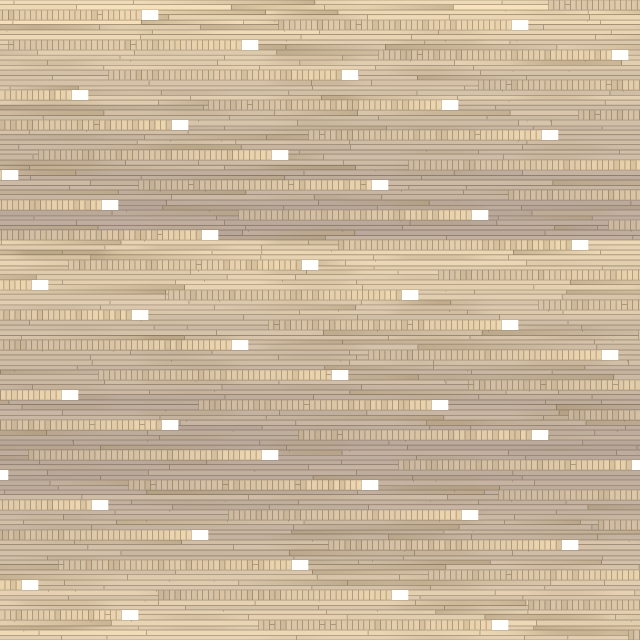
Reproduce this pattern procedurally as a WebGL 1 fragment shader.

```glsl
precision highp float;
// Thin wooden planks in 64 rows, crossed by staggered slatted strips with white heads.

uniform vec2 u_resolution;

// Layout, measured in row heights
const float ROWS = 64.0;
const float STRIP_PERIOD = 101.0;   // distance between strips on one row
const float STRIP_SHIFT = 37.0;     // offset from each row to the next
const float STRIP_START = -21.17;   // right end of the strip on the top row
const float STRIP_LENGTH = 25.0;
const float HEAD_LENGTH = 1.6667;
const float SLAT_WIDTH = 0.55556;
const float PLANK_LENGTH = 15.0;
const float TICK_SPACING = 6.0;
const float LINE_WIDTH = 0.052;

// Vertical colour ramp, in rows from the top
const float SEAM_ROW = 23.0;
const float SEAM_JITTER = 1.8;
const float GREY_ROW = 45.0;
const float RAMP_POWER = 0.8;

const vec3 WARM = vec3(0.95, 0.87, 0.72);
const vec3 GREY = vec3(0.735, 0.665, 0.61);
const vec3 OLIVE = vec3(0.70, 0.62, 0.49);
const vec3 SLAT_TAIL = vec3(0.83, 0.75, 0.64);
const vec3 SLAT_TIP = vec3(0.95, 0.86, 0.70);
const vec3 HEAD = vec3(1.0, 1.0, 0.995);
const vec3 LINE = vec3(0.35, 0.28, 0.22);

float hash(vec2 p) {
  return fract(sin(dot(p, vec2(127.1, 311.7))) * 43758.545);
}

// One-dimensional gradient noise, independent for each lane
float gradientNoise(float x, float lane) {
  float i = floor(x);
  float f = x - i;
  float a = hash(vec2(i, lane)) * 2.0 - 1.0;
  float b = hash(vec2(i + 1.0, lane)) * 2.0 - 1.0;
  return 2.0 * mix(a * f, b * (f - 1.0), f * f * (3.0 - 2.0 * f));
}

// Share of a pixel covered by a line at distance d
float lineCover(float d, float pixel) {
  float h = 0.5 * LINE_WIDTH;
  return max(0.0, min(d + 0.5 * pixel, h) - max(d - 0.5 * pixel, -h)) / pixel;
}

float edge(float d, float pixel) {
  return clamp(d / pixel + 0.5, 0.0, 1.0);
}

// 0 is warm, 1 is grey; the ramp restarts at a ragged seam
float greyness(float y, float lane) {
  float seam = SEAM_ROW + SEAM_JITTER * hash(vec2(lane, 3.0));
  float upper = y / SEAM_ROW;
  float lower = y < GREY_ROW ? (y - SEAM_ROW) / (GREY_ROW - SEAM_ROW)
                             : 1.0 - 0.9 * (y - GREY_ROW) / (ROWS - GREY_ROW);
  float ramp = pow(clamp(y < seam ? upper : lower, 0.0, 1.0), RAMP_POWER);
  return clamp(ramp + 0.24 * (hash(vec2(lane, 5.0)) - 0.5), 0.0, 1.0);
}

float plankJoint(float k, float lane) {
  return k + 0.8 * hash(vec2(k, lane + 17.0));
}

vec3 planks(vec2 p, vec2 pixel) {
  float row = floor(p.y);
  float v = p.y - row;
  float split = 0.5 + 0.2 * (hash(vec2(row, 7.0)) - 0.5);
  float lane = 2.0 * row + step(split, v);

  // Uneven plank lengths
  float x = p.x / PLANK_LENGTH + hash(vec2(lane, 11.0));
  float k = floor(x);
  k -= 1.0 - step(plankJoint(k, lane), x);
  float left = plankJoint(k, lane);
  float right = plankJoint(k + 1.0, lane);
  float along = (x - left) / (right - left);

  // Tone of the lane, faded stain and soft grain
  vec3 color = mix(WARM, GREY, greyness(p.y, lane));
  float kind = hash(vec2(k, lane + 29.0));
  float fade = kind > 0.9 ? along : 1.0 - along;
  float stain = 0.6 * step(0.82, kind) * fade;
  stain += 0.28 * smoothstep(0.05, 0.6, gradientNoise(p.x * 0.08, lane));
  color = mix(color, OLIVE, clamp(stain, 0.0, 0.75));
  color *= 1.0 + 0.05 * (hash(vec2(k, lane + 43.0)) - 0.5);

  // Seams, joints and small ticks
  float weight = 0.55 + 0.4 * hash(vec2(lane, 19.0));
  float seams = max(lineCover(min(v, 1.0 - v), pixel.y), lineCover(v - split, pixel.y));
  float joint = lineCover(min(x - left, right - x) * PLANK_LENGTH, pixel.x);
  float cell = floor(p.x / TICK_SPACING);
  float tickX = (cell + 0.1 + 0.8 * hash(vec2(cell, row + 61.0))) * TICK_SPACING;
  float tick = lineCover(p.x - tickX, pixel.x) * edge(0.16 - v, pixel.y);
  tick *= step(0.78, hash(vec2(cell, row + 83.0)));
  return mix(color, LINE, max(seams * weight, max(joint, tick) * 0.75));
}

void main() {
  vec2 pixel = ROWS / u_resolution;
  vec2 p = gl_FragCoord.xy * pixel;
  p.y = ROWS - p.y;
  float row = floor(p.y);
  float v = p.y - row;
  vec3 color = planks(p, pixel);

  // Slats, warmer towards the head
  float end = mod(STRIP_START + STRIP_SHIFT * row, STRIP_PERIOD);
  float s = p.x - end + STRIP_LENGTH;
  float slat = floor(s / SLAT_WIDTH);
  float h = hash(vec2(slat, row + 101.0));
  float progress = clamp(s / STRIP_LENGTH, 0.0, 1.0);
  vec3 wood = mix(SLAT_TAIL, SLAT_TIP, progress);
  wood = mix(wood, mix(WARM, GREY, greyness(row, row)), 0.35 * (1.0 - progress));
  wood = mix(wood, OLIVE, 0.14 * h + 0.2 * step(0.86, h));
  float gap = abs(s - SLAT_WIDTH * floor(s / SLAT_WIDTH + 0.5));
  float halved = step(0.97, hash(vec2(slat, row + 149.0))) * lineCover(v - 0.45, pixel.y);
  float rim = lineCover(min(v, 1.0 - v), pixel.y) * 0.5;
  wood = mix(wood, LINE, max(rim, 0.75 * max(lineCover(gap, pixel.x), halved)));

  wood = mix(wood, HEAD, edge(s - STRIP_LENGTH + HEAD_LENGTH, pixel.x));
  color = mix(color, wood, edge(s, pixel.x) * edge(STRIP_LENGTH - s, pixel.x));
  gl_FragColor = vec4(color, 1.0);
}
```
